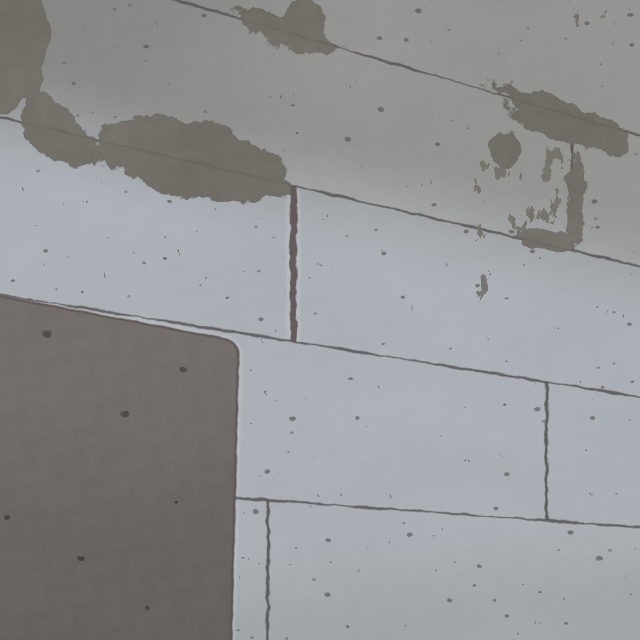
Give the GLSL for this texture, as a three.js fragment shader.

```glsl
// Wall of pale aerated blocks in perspective, with smeared mortar and a brown board at lower left.
varying vec2 vUv;

const vec3 BLOCK_LIT = vec3(0.67, 0.69, 0.715);
const vec3 BLOCK_LOW = vec3(0.63, 0.65, 0.66);
const vec3 BLOCK_GREY = vec3(0.58, 0.58, 0.57);
const vec3 BLOCK_DIM = vec3(0.53, 0.53, 0.52);
const vec3 MORTAR = vec3(0.445, 0.435, 0.405);
const vec3 BOARD_TOP = vec3(0.455, 0.435, 0.42);
const vec3 BOARD_BASE = vec3(0.395, 0.38, 0.37);
const vec3 JOINT = vec3(0.34, 0.325, 0.32);
const vec3 JOINT_WIDE = vec3(0.36, 0.315, 0.315);
const float SOFT = 0.0016;         // edge blur
const float BED_HALF = 0.0017;     // half width of bed joints
const float HEAD_HALF = 0.0023;    // half width of upright joints
const float OPEN_HALF = 0.0052;    // half width of the open upright joint
const float EDGE_WEAR = 0.008;     // raggedness of mortar edges
const float PIT_GRID = 21.0;
const float PIT_SHARE = 0.2;

float hash(vec2 p) {
  return fract(sin(dot(p, vec2(127.1, 311.7))) * 43758.5);
}

// Layered, rotated sines, about -1 to 1
float rough(vec2 p) {
  float sum = 0.0, amp = 0.5;
  for (int i = 0; i < 5; i++) {
    p = mat2(0.8, 0.6, -0.6, 0.8) * p * 1.9 + 1.7;
    sum += amp * sin(p.x + 1.5 * sin(p.y));
    amp *= 0.6;
  }
  return sum;
}

float fill(float d) {
  return 1.0 - smoothstep(-SOFT, SOFT, d);
}

// Height of bed joint k at x; the courses converge to the right
float bedHeight(float k, float x) {
  return mix(0.249 + 0.297 * k - 0.0066 * k * k, 0.176 + 0.204 * k, x);
}

// Sparse cellular pits
float pits(vec2 p, float grid, float share) {
  vec2 id = floor(p * grid);
  vec2 centre = 0.2 + 0.6 * vec2(hash(id), hash(id + 17.3));
  float size = mix(0.04, 0.11, hash(id + 5.1));
  float d = length((fract(p * grid) - centre) * vec2(0.8, 1.1)) + 0.025 * rough(p * 90.0);
  return step(hash(id + 9.7), share) * (1.0 - smoothstep(size * 0.5, size, d));
}

float blob(vec2 p, vec2 centre, vec2 radii, float angle) {
  float c = cos(angle), s = sin(angle);
  vec2 q = mat2(c, -s, s, c) * (p - centre);
  return (length(q / radii) - 1.0) * min(radii.x, radii.y);
}

float mortarDistance(vec2 p) {
  float d = blob(p, vec2(0.0, 0.94), vec2(0.076, 0.12), 0.0);
  d = min(d, blob(p, vec2(0.09, 0.793), vec2(0.08, 0.038), -0.7));
  d = min(d, blob(p, vec2(0.302, 0.75), vec2(0.148, 0.06), -0.25));
  d = min(d, blob(p, vec2(0.44, 0.952), vec2(0.077, 0.022), -0.3));
  d = min(d, blob(p, vec2(0.472, 0.962), vec2(0.034, 0.038), 0.0));
  d = min(d, blob(p, vec2(0.883, 0.811), vec2(0.115, 0.031), -0.38));
  d = min(d, blob(p, vec2(0.79, 0.765), vec2(0.024, 0.024), 0.0));
  d = min(d, blob(p, vec2(0.901, 0.69), vec2(0.012, 0.08), 0.0));
  d = min(d, blob(p, vec2(0.853, 0.625), vec2(0.042, 0.015), -0.2));
  return d + EDGE_WEAR * rough(p * 27.0);
}

float zone(vec2 p, vec2 centre, vec2 radii) {
  return 1.0 - smoothstep(0.3, 1.0, length((p - centre) / radii));
}

void main() {
  vec2 uv = vUv;
  float grain = rough(uv * 60.0);
  float mottle = rough(uv * vec2(5.0, 9.0));

  // Block faces, greyer towards the top
  float upper = smoothstep(0.72, 0.93, uv.y + 0.24 * uv.x);
  vec3 color = mix(BLOCK_LOW, BLOCK_LIT, smoothstep(0.0, 0.2, uv.y - 0.1 * uv.x + 0.05));
  color = mix(color, mix(BLOCK_DIM, BLOCK_GREY, smoothstep(0.1, 0.6, uv.x)), upper);
  color += 0.008 * mottle + 0.004 * grain;

  // Bed joints and course number
  float course = -1.0, bed = 1.0;
  for (int k = 0; k < 4; k++) {
    float rise = uv.y - bedHeight(float(k), uv.x) + 0.0012 * grain;
    course += step(0.0, rise);
    bed = min(bed, abs(rise));
  }
  float bedInk = fill(bed - BED_HALF * (1.0 + 0.6 * rough(uv * 18.0)));
  color = mix(color, JOINT, 0.85 * bedInk);

  // One upright joint per course, in alternating bond
  float jointX = mix(0.854, 0.4385, mod(course, 2.0)) + 0.02 * course;
  float open = 1.0 - step(0.5, abs(course - 1.0));
  float head = abs(uv.x - jointX + 0.002 * grain) - mix(HEAD_HALF, OPEN_HALF, open);
  head += step(2.5, course);
  color += 0.035 * open * fill(head - 0.006);
  color = mix(color, mix(JOINT, JOINT_WIDE, open), 0.9 * fill(head));

  // Pits, then flakes and smears of mortar
  float pit = max(pits(uv, PIT_GRID, PIT_SHARE), 0.7 * pits(uv + 0.37, PIT_GRID * 1.7, PIT_SHARE * 0.5));
  color = mix(color, JOINT, 0.65 * pit);
  float flakeZone = max(zone(uv, vec2(0.82, 0.72), vec2(0.13, 0.13)), zone(uv, vec2(0.95, 1.0), vec2(0.13, 0.06)));
  flakeZone = max(flakeZone, zone(uv, vec2(0.75, 0.58), vec2(0.03, 0.09)));
  float flake = smoothstep(0.0, 0.12, rough(uv * vec2(40.0, 26.0)) - 1.0 + 0.6 * flakeZone);
  color = mix(color, MORTAR, 0.9 * flake);
  float smear = mortarDistance(uv);
  vec3 mortar = MORTAR + 0.018 * mottle + 0.008 * grain - 0.05 * fill(abs(smear) - 0.001);
  color = mix(color, mix(mortar, JOINT, 0.25 * bedInk), fill(smear));

  // Board with a rounded corner, pale rim and dark reddish edge
  vec2 corner = vec2(uv.x - 0.362 - 0.025 * uv.y, uv.y - 0.538 + 0.19 * uv.x) + 0.022;
  float board = length(max(corner, 0.0)) + min(max(corner.x, corner.y), 0.0) - 0.022 + 0.0008 * grain;
  vec3 face = mix(BOARD_BASE, BOARD_TOP, smoothstep(0.0, 0.5, uv.y - 0.2 * uv.x + 0.04));
  face += 0.006 * mottle + 0.008 * grain - 0.13 * pits(uv + 0.11, 14.0, 0.12);
  color += 0.03 * fill(board - 0.006);
  color = mix(color, face, fill(board));
  color = mix(color, JOINT_WIDE, 0.75 * fill(abs(board + 0.001) - 0.002));

  gl_FragColor = vec4(color, 1.0);
}
```
